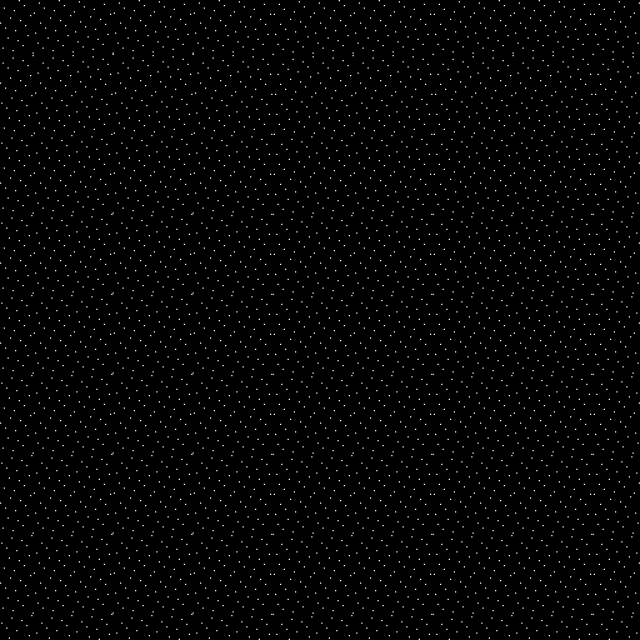
Reproduce this pattern procedurally as a WebGL 2 fragment shader.

```glsl
#version 300 es
precision highp float;

uniform vec2 u_resolution;
out vec4 outColor;

const float GRID = 512.0;                // grid cells across the canvas
const int STRIP_BITS = 3;                // 8 horizontal strips
const int COLUMN_BITS = 9;               // 512 columns, one dot per strip in each
const vec2 SHIFT = vec2(218.2, 468.7);   // wrapped offset of the point set, in cells
const float DOT_HALF = 0.5;              // half side of a dot, in cells
const vec3 BACKGROUND = vec3(0.0);
const vec3 DOT_COLOR = vec3(1.0);

// Mirrors the lowest bits of a value and returns it as a fraction of one
float radicalInverse(int value, int bits) {
    int reversed = 0;
    for (int b = 0; b < bits; b++) {
        reversed = (reversed << 1) | ((value >> b) & 1);
    }
    return float(reversed) / float(1 << bits);
}

// Cell centre of the dot in the given column and strip of a Hammersley set
vec2 dotCentre(float column, float strip) {
    float stripHeight = GRID / float(1 << STRIP_BITS);
    float stagger = radicalInverse(int(strip), STRIP_BITS);
    int index = int(ceil(column - stagger - SHIFT.x));
    float rise = strip + radicalInverse(index, COLUMN_BITS);
    return vec2(column, floor(SHIFT.y + stripHeight * rise)) + 0.5;
}

// Antialiased coverage of a small square
float squareCoverage(vec2 offset, float pixel) {
    vec2 edge = clamp(0.5 + (DOT_HALF - abs(offset)) / pixel, 0.0, 1.0);
    return edge.x * edge.y;
}

void main() {
    float pixel = GRID / min(u_resolution.x, u_resolution.y);
    vec2 p = gl_FragCoord.xy * pixel;
    float stripHeight = GRID / float(1 << STRIP_BITS);
    float strip = floor((p.y - SHIFT.y) / stripHeight);
    float column = floor(p.x);

    // Gather dots from neighbouring columns and strips
    float coverage = 0.0;
    for (int s = -1; s <= 1; s++) {
        for (int c = -1; c <= 1; c++) {
            vec2 centre = dotCentre(column + float(c), strip + float(s));
            coverage = max(coverage, squareCoverage(p - centre, pixel));
        }
    }

    outColor = vec4(mix(BACKGROUND, DOT_COLOR, coverage), 1.0);
}
```
